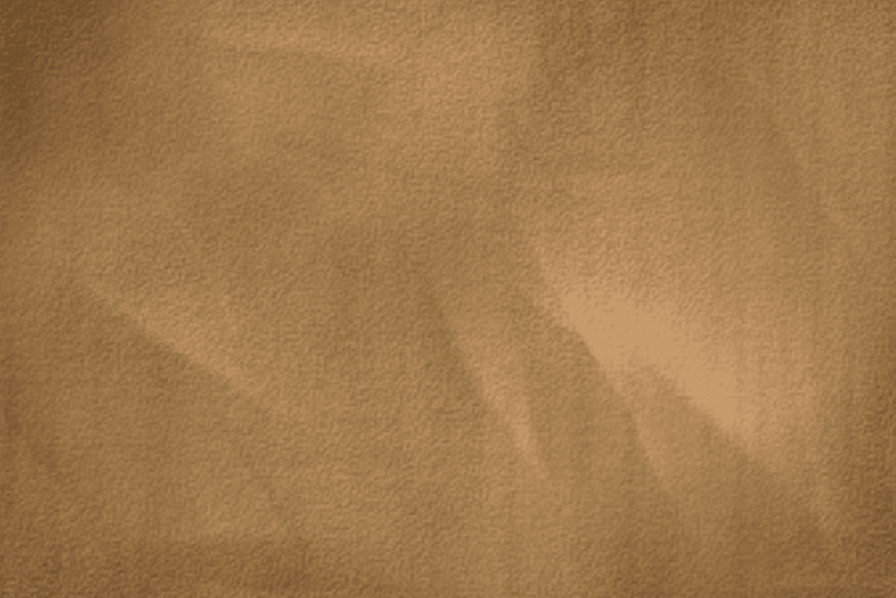
This texture is drawn by a WebGL 1 fragment shader. Its source:

```glsl
precision highp float;
// Brushed tan suede: soft cloudy nap, diagonal rub marks, fine grain and dim corners.

#define BASE_TONE 0.60
#define CLOUDS 1.05
#define MARKS 0.36
#define STREAKS 0.13
#define GRAIN 0.50
#define GRAIN_SCALE 165.0
#define VIGNETTE 1.25
#define MARK_COUNT 18

uniform vec2 u_resolution;

float hash(vec2 p) {
  vec3 q = fract(vec3(p.xyx) * 0.1031);
  q += dot(q, q.yzx + 33.33);
  return fract((q.x + q.y) * q.z);
}

float noise(vec2 p) {
  vec2 i = floor(p);
  vec2 f = fract(p);
  f = f * f * (3.0 - 2.0 * f);
  return mix(mix(hash(i), hash(i + vec2(1.0, 0.0)), f.x),
             mix(hash(i + vec2(0.0, 1.0)), hash(i + vec2(1.0, 1.0)), f.x), f.y);
}

// Layered noise, centred on zero
float clouds(vec2 p) {
  float sum = 0.0;
  float weight = 0.5;
  for (int i = 0; i < 5; i++) {
    sum += weight * (noise(p) - 0.5);
    p = mat2(0.8, 0.6, -0.6, 0.8) * p * 2.03 + 17.3;
    weight *= 0.5;
  }
  return sum;
}

// Rub marks: crisp on one side, fading out on the other
float rubMarks(vec2 p, float aspect) {
  float sum = 0.0;
  vec2 wobble = 0.05 * vec2(clouds(p * 5.0), clouds(p * 5.0 + 40.0));
  for (int i = 0; i < MARK_COUNT; i++) {
    float id = float(i) + 1.0;
    vec2 centre = vec2(hash(vec2(id, 3.0)) * aspect, hash(vec2(id, 11.0)));
    float angle = mix(-1.4, 0.15, hash(vec2(id, 23.0)));
    vec2 along = vec2(cos(angle), sin(angle));
    vec2 d = p - centre + wobble;
    vec2 q = vec2(dot(d, along), dot(d, vec2(-along.y, along.x)));

    float pick = hash(vec2(id, 37.0));
    float width = mix(0.008, 0.13, pick * pick);
    float reach = mix(0.08, 0.24, hash(vec2(id, 41.0)));
    float blur = mix(0.004, 0.022, hash(vec2(id, 53.0)));
    float side = smoothstep(-blur, blur, q.y) * exp(-max(q.y, 0.0) / width);
    float taper = exp(-q.x * q.x / (reach * reach));
    float polarity = hash(vec2(id, 61.0)) < 0.3 ? -0.6 : 1.0;
    sum += polarity * side * taper * mix(0.5, 1.0, pick);
  }
  return sum * (0.6 + 0.8 * noise(p * 9.0));
}

// Faint upright and level lines left in the nap
float napStreaks(vec2 p) {
  float upright = noise(p * vec2(55.0, 3.5)) - 0.5;
  float level = noise(p * vec2(5.0, 75.0) + 90.0) - 0.5;
  return upright * noise(p * 3.0 + 5.0) * 1.4 + level * noise(p * 3.0 + 25.0);
}

// Tiny raised bumps lit from the upper left, over a finer speckle
float grain(vec2 p) {
  vec2 g = p * GRAIN_SCALE;
  float bumps = noise(g) - noise(g + vec2(-0.45, 0.55));
  float speckle = noise(g * 1.37 + 71.0) - 0.5;
  return (0.55 * bumps + 0.5 * speckle) * (0.75 + 0.5 * noise(p * 4.0 + 8.0));
}

vec3 suedeColor(float tone) {
  vec3 shade = vec3(0.49, 0.35, 0.20);
  vec3 tan_ = vec3(0.62, 0.47, 0.29);
  vec3 bright = vec3(0.745, 0.575, 0.395);
  return tone < 0.5 ? mix(shade, tan_, tone * 2.0)
                    : mix(tan_, bright, tone * 2.0 - 1.0);
}

void main() {
  vec2 uv = gl_FragCoord.xy / u_resolution;
  float aspect = u_resolution.x / u_resolution.y;
  vec2 p = gl_FragCoord.xy / u_resolution.y;

  // Broad light, strongest right of the middle
  vec2 fromLight = uv - vec2(0.58, 0.56);
  float light = 0.15 - dot(fromLight, fromLight);

  vec2 warp = vec2(clouds(p * 2.0 + 3.0), clouds(p * 2.0 + 60.0));
  float tone = BASE_TONE + VIGNETTE * light;
  tone += CLOUDS * clouds(p * vec2(2.6, 2.2) + warp + 12.0);
  tone += MARKS * (rubMarks(p, aspect) - 0.15);
  tone += STREAKS * napStreaks(p);
  tone += GRAIN * grain(p);

  gl_FragColor = vec4(suedeColor(clamp(tone, -0.15, 1.15)), 1.0);
}
```
